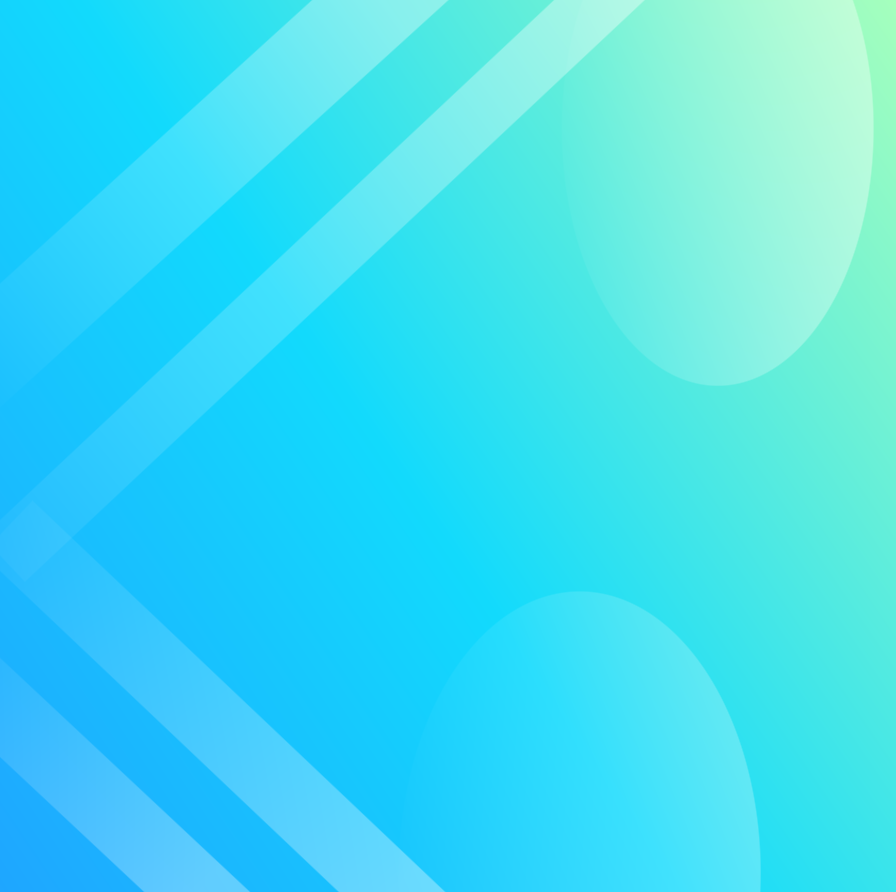
A Shadertoy shader for this background:

```glsl
const vec3 BLUE = vec3(0.12, 0.65, 1.0);
const vec3 CYAN = vec3(0.07, 0.855, 0.99);
const vec3 GREEN = vec3(0.65, 1.0, 0.74);
const vec3 WHITE = vec3(1.0);

// Three-stop diagonal gradient
vec3 backdrop(vec2 p, vec2 axis, float middle) {
    float t = dot(p, axis) / (axis.x + axis.y);
    vec3 lower = mix(BLUE, CYAN, clamp(t / middle, 0.0, 1.0));
    return mix(lower, GREEN, clamp((t - middle) / (1.0 - middle), 0.0, 1.0));
}

float coverage(float dist, float pixel) {
    return clamp(0.5 - dist / pixel, 0.0, 1.0);
}

// Flat-ended strip whose opacity runs from opacity.x at start to opacity.y at end
float strip(vec2 p, vec2 start, vec2 end, float halfWidth, vec2 opacity, float pixel) {
    vec2 span = end - start;
    float len = length(span);
    vec2 dir = span / len;
    vec2 q = p - start;
    float along = dot(q, dir);
    float across = abs(dir.x * q.y - dir.y * q.x) - halfWidth;
    float fade = mix(opacity.x, opacity.y, clamp(along / len, 0.0, 1.0));
    return coverage(max(across, -along), pixel) * fade;
}

// Ellipse whose opacity rises from left to right
float bubble(vec2 p, vec2 center, vec2 radii, vec2 opacity, float pixel) {
    vec2 q = (p - center) / radii;
    float slope = max(length(q / radii), 0.001);
    float dist = length(q) * (length(q) - 1.0) / slope;
    float fade = mix(opacity.x, opacity.y, clamp(0.5 + 0.5 * q.x, 0.0, 1.0));
    return coverage(dist, pixel) * fade;
}

void mainImage(out vec4 fragColor, in vec2 fragCoord) {
    vec2 p = fragCoord / iResolution.xy;
    float pixel = 1.5 / min(iResolution.x, iResolution.y);
    vec3 color = backdrop(p, vec2(0.83, 0.56), 0.455);

    // Translucent bubbles
    color = mix(color, WHITE, bubble(p, vec2(0.801, 0.856), vec2(0.174, 0.2885), vec2(0.03, 0.38), pixel));
    color = mix(color, WHITE, bubble(p, vec2(0.647, 0.021), vec2(0.202, 0.316), vec2(0.01, 0.26), pixel));

    // Strips rising to the top edge
    color = mix(color, WHITE, strip(p, vec2(-0.05, 0.567), vec2(0.4245, 1.0), 0.0513, vec2(0.0, 0.34), pixel));
    color = mix(color, WHITE, strip(p, vec2(0.004, 0.373), vec2(0.669, 1.0), 0.0347, vec2(0.04, 0.38), pixel));

    // Strips falling to the bottom edge
    color = mix(color, WHITE, strip(p, vec2(0.008, 0.409), vec2(0.4375, 0.0), 0.041, vec2(0.04, 0.34), pixel));
    color = mix(color, WHITE, strip(p, vec2(-0.1, 0.301), vec2(0.22, 0.0), 0.0405, vec2(0.0, 0.31), pixel));

    fragColor = vec4(color, 1.0);
}
```
